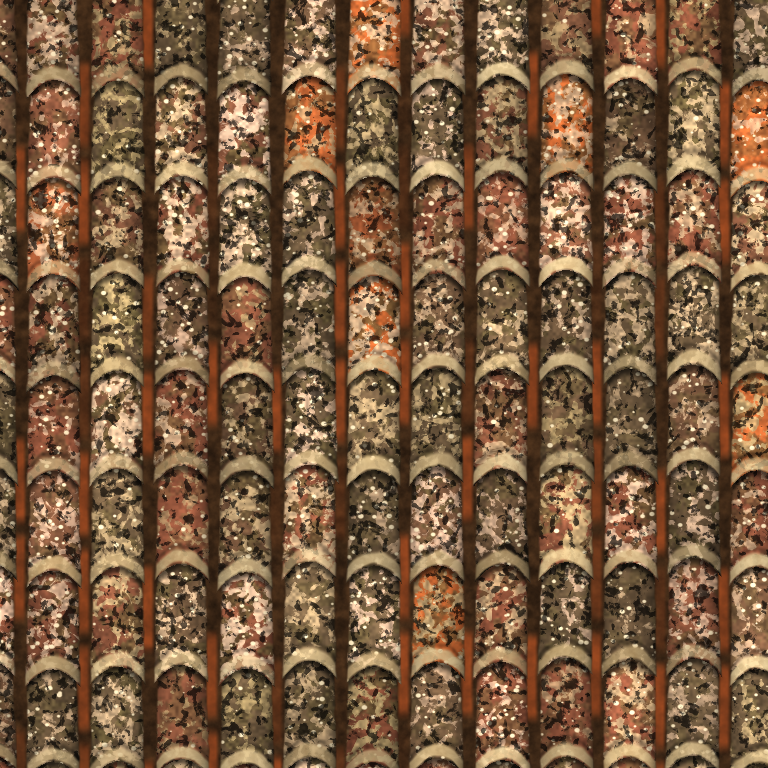
Give the GLSL for this texture, as a WebGL 2 fragment shader.

```glsl
#version 300 es
precision highp float;
uniform vec2 u_resolution;
out vec4 outColor;

float hash(vec2 p) {
  vec3 q = fract(vec3(p.xyx) * vec3(0.1031, 0.1030, 0.0973));
  q += dot(q, q.yzx + 33.33);
  return fract((q.x + q.y) * q.z);
}

float noise(vec2 p) {
  vec2 i = floor(p), f = fract(p);
  f = f * f * (3.0 - 2.0 * f);
  return mix(mix(hash(i), hash(i + vec2(1, 0)), f.x),
             mix(hash(i + vec2(0, 1)), hash(i + vec2(1, 1)), f.x), f.y);
}

float fbm(vec2 p) {
  float sum = 0.0, amp = 0.5;
  for (int i = 0; i < 4; i++) {
    sum += amp * noise(p);
    p = mat2(1.6, 1.2, -1.2, 1.6) * p + 17.3;
    amp *= 0.5;
  }
  return sum / 0.9375;
}

// Round lichen specks, one candidate per cell
float specks(vec2 p, float density) {
  float cover = 0.0;
  for (int k = 0; k < 9; k++) {
    vec2 cell = floor(p) + vec2(k % 3 - 1, k / 3 - 1);
    vec2 center = cell + vec2(hash(cell + 3.1), hash(cell + 8.7));
    float radius = mix(0.15, 0.5, hash(cell + 21.0));
    float dist = length((p - center) * vec2(1.0, 1.2));
    cover = max(cover, step(hash(cell + 40.0), density) * (1.0 - smoothstep(radius - 0.2, radius + 0.12, dist)));
  }
  return cover;
}

// Rusty channel between the columns, broken by dark joints
vec3 channelColor(vec2 uv, float across) {
  float id = floor(across + 0.5);
  float along = uv.y * 7.9 + 0.5 + 0.4 * hash(vec2(id, 5.0));
  float exposed = smoothstep(0.3, 0.75, hash(vec2(id, floor(along)) + 60.0));
  float side = abs(fract(across + 0.5) - 0.47);
  vec3 rust = mix(vec3(0.36, 0.18, 0.09), vec3(0.62, 0.29, 0.13), fbm(uv * 60.0));
  vec3 soil = mix(vec3(0.11, 0.07, 0.04), vec3(0.32, 0.21, 0.12), fbm(uv * 90.0));
  float joint = smoothstep(0.0, 0.16, fract(along)) * smoothstep(1.0, 0.85, fract(along));
  float lit = exposed * joint * (1.0 - smoothstep(0.04, 0.12, side));
  return mix(soil, rust, lit);
}

vec3 tileColor(vec2 uv, vec2 id, float x, float along) {
  float kind = hash(id + 11.0), age = hash(id + 27.0), pale = hash(id + 35.0);
  vec2 p = uv + id * 3.7;
  vec2 warp = 0.012 * vec2(noise(p * 45.0), noise(p * 45.0 + 31.0));
  float broad = fbm(p * vec2(28.0, 22.0));
  float grain = fbm((p + warp) * 105.0);
  float fine = noise(p * 230.0);

  // Fired clay, from grey to maroon to orange
  vec3 clay = mix(vec3(0.35, 0.28, 0.20), vec3(0.47, 0.27, 0.19), smoothstep(0.35, 0.75, kind));
  clay = mix(clay, vec3(0.66, 0.34, 0.17), smoothstep(0.9, 0.97, kind));
  clay *= 0.72 + 0.65 * broad + 0.3 * (fine - 0.5);

  // Moss and crusted lichen
  float growth = mix(0.45, 1.0, age);
  vec3 moss = mix(vec3(0.22, 0.18, 0.11), vec3(0.46, 0.40, 0.24), fine);
  vec3 color = mix(clay, moss, 0.8 * growth * smoothstep(0.42, 0.62, fbm(p * 62.0 + 9.0)));
  vec3 crust = mix(vec3(0.62, 0.53, 0.36), vec3(0.80, 0.66, 0.55), pale);
  float patches = smoothstep(0.50, 0.62, grain + 0.24 * (broad - 0.5) + 0.13 * (age - 0.5));
  color = mix(color, crust * (0.8 + 0.45 * fine), patches * mix(0.65, 0.95, age));
  color = mix(color, vec3(0.92, 0.85, 0.70), 0.9 * specks(p * 125.0, 0.05 + 0.17 * pale));
  color *= 1.0 - 0.65 * smoothstep(0.56, 0.70, fbm((p - warp) * 120.0 + 50.0));

  // Pale mortar rim at the lower end, shadow under the tile above
  float edge = along + 0.035 * (noise(p * 75.0) - 0.5);
  float rim = smoothstep(0.0, 0.035, edge) * (1.0 - smoothstep(0.12, 0.17, edge));
  vec3 mortar = mix(vec3(0.56, 0.46, 0.31), vec3(0.80, 0.72, 0.55), 0.6 * grain + 0.4 * hash(id + 72.0));
  color = mix(color, mortar, rim * mix(0.6, 0.95, hash(id + 81.0)));
  color *= 1.0 - 0.28 * exp(-pow((edge - 0.19) / 0.03, 2.0));
  color *= 1.0 - 0.62 * smoothstep(0.89, 0.99, along);
  color *= mix(0.55, 1.0, smoothstep(-0.01, 0.03, along));

  // Barrel shading, lit slightly from the left
  float round = sqrt(max(0.0, 1.0 - pow(abs(x + 0.1) / 1.12, 2.0)));
  return color * mix(0.42, 1.18, round) * mix(0.86, 1.14, hash(id + 95.0));
}

void main() {
  vec2 uv = gl_FragCoord.xy / u_resolution;
  float across = uv.x * 12.0 - 0.34 + 0.035 * (noise(uv * vec2(12.0, 9.0)) - 0.5);
  float column = floor(across);
  float x = (fract(across) - 0.5) / 0.41;

  // Arched courses, slightly uneven from column to column
  float rows = (uv.y - 0.008) * 7.87 + 0.17 * min(x * x, 1.4);
  rows += 0.14 * (hash(vec2(column, 2.0)) - 0.5) + 0.06 * (noise(vec2(column * 9.1, uv.y * 8.0)) - 0.5);
  vec2 id = vec2(column, floor(rows)) + 20.0;
  float along = fract(rows);
  x += 0.1 * (hash(id + 50.0) - 0.5);

  float halfWidth = mix(1.03, 0.93, along) + 0.06 * (noise(uv * 85.0) - 0.5);
  float soft = 0.03 + 20.0 / u_resolution.x;
  float tile = 1.0 - smoothstep(halfWidth - soft, halfWidth + soft, abs(x));
  vec3 color = mix(channelColor(uv, across), tileColor(uv, id, x, along), tile);
  outColor = vec4(clamp(color * 1.06, 0.0, 1.0), 1.0);
}
```
